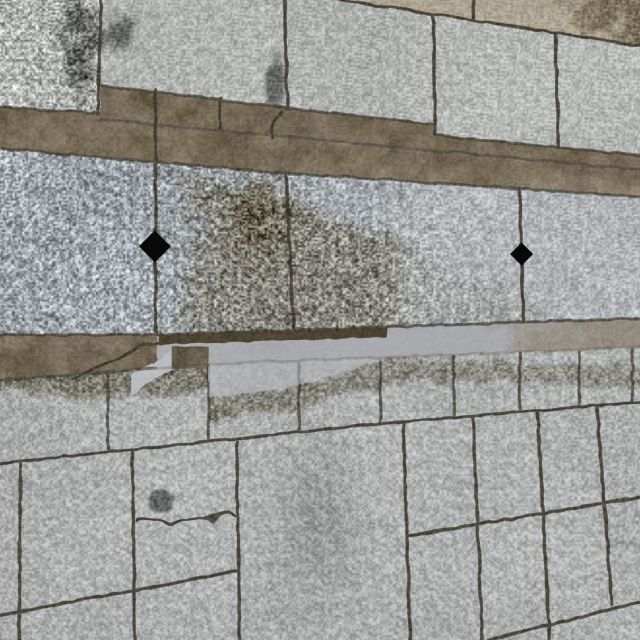
A WebGL 2 fragment shader for this texture:

```glsl
#version 300 es
precision highp float;
// Worn granite paving with brown gutter bands, damp patches and a shallow puddle.
uniform vec2 u_resolution;
out vec4 fragColor;

float hash(vec2 c) { return fract(sin(dot(c, vec2(127.1, 311.7))) * 43758.5); }

float noise(vec2 p) {
  vec2 i = floor(p), f = fract(p);
  f *= f * (3. - 2. * f);
  return mix(mix(hash(i), hash(i + vec2(1, 0)), f.x),
    mix(hash(i + vec2(0, 1)), hash(i + 1.), f.x), f.y);
}

// Layered noise, centred on zero
float cloudy(vec2 p) {
  float sum = -.5, amp = .5;
  for (int i = 0; i < 5; i++) { sum += amp * noise(p); p = p * 2.1 + 3.7; amp *= .5; }
  return sum;
}

vec2 wobble(vec2 p) { return vec2(noise(p), noise(p + 31.)) - .5; }

// Smooth coverage, positive inside
float fill(float d) { return smoothstep(-.8, .8, d * u_resolution.y); }

// Height at x of a line bent at its middle point
float bend(float x, vec3 u, vec3 v) {
  return x < u.y ? mix(v.x, v.y, (x - u.x) / (u.y - u.x)) : mix(v.y, v.z, (x - u.y) / (u.z - u.y));
}

float blob(vec2 p, float x, float y, float rx, float ry) {
  p = (p - vec2(x, y)) / vec2(rx, ry);
  return exp(-dot(p, p));
}

// Joints gathered as one coverage
float gap = 0.;
void seam(vec2 p, float ax, float ay, float bx, float by) {
  vec2 a = p - vec2(ax, ay), b = vec2(bx - ax, by - ay);
  gap = max(gap, fill(.0026 - length(a - b * clamp(dot(a, b) / dot(b, b), 0., 1.))));
}
void edge(float d, float strength) { gap = max(gap, strength * fill(.0023 - abs(d))); }

void main() {
  vec2 p = gl_FragCoord.xy / u_resolution, q = p + .003 * wobble(p * 80.);
  float x = q.x, y = q.y, cloud = cloudy(p * 7.), rough = cloudy(p * 32.);
  float grain = .65 * noise(p * 330.) + .5 * noise(p * 190.) - .575;

  // Edges between the courses
  float beigeLow = bend(x, vec3(.534, .677, 1), vec3(1, .978, .928));
  float topLow = x < .157 ? .833 - .065 * x : x < .679 ?
    bend(x, vec3(.163, .449, .677), vec3(.866, .831, .805)) : .857 - .1 * x;
  float midTop = bend(x, vec3(0, .449, 1), vec3(.768, .729, .693));
  float midLow = bend(x, vec3(0, .245, 1), vec3(.477, .477, .503));
  float smallTop = bend(x, vec3(0, .326, 1), vec3(.406, .431, .457));
  float smallLow = bend(x, vec3(0, .6, 1), vec3(.276, .339, .372));

  // Lower slabs and the damp course of small slabs
  vec3 col = vec3(.68, .69, .685) + .28 * grain + .08 * cloud;
  col -= .1 * blob(p, .5, .19, .06, .12);
  col -= .3 * smoothstep(.3, .6, blob(p, .253, .217, .02, .02) + .8 * rough);
  float inSmall = fill(y - smallLow) * fill(smallTop - y);
  float dampLine = min(bend(x, vec3(.326, .46, .6), vec3(.36, .378, .42)), .445 - .035 * x);
  float damp = smoothstep(.026, .012, abs(y - dampLine + .03 * rough)) * (1. - .4 * x);
  if (x < .326) damp = smoothstep(.05, .02, smallTop - y - .08 * cloud);
  col = mix(col, vec3(.46, .45, .4) + .5 * grain, .85 * damp * inSmall);

  // Lower gutter band, puddle, loose block and shaded ledge
  vec3 mud = vec3(.45, .41, .335) + .12 * grain + .25 * rough;
  vec3 water = vec3(.665, .67, .685) + .04 * (grain + cloud);
  vec3 gutter = mix(water, vec3(.57, .55, .5) + .1 * grain, smoothstep(.72, .92, x + .2 * rough));
  col = mix(col, mix(mud, gutter, fill(x - .245)), fill(y - smallTop));
  float pool = step(abs(x - .463), .137) * fill(y - dampLine - .018) * inSmall;
  col = mix(col, water + .03, .75 * pool);
  vec2 lobe = p - vec2(.25, .425);
  lobe.y -= .55 * lobe.x;
  col = mix(col, water + .06, fill(.017 - abs(lobe.y) + .02 * rough) * fill(.045 - abs(lobe.x)));
  vec2 block = vec2(.028, .017) - abs(q - vec2(.297, .441));
  col = mix(col, mud * .86, fill(min(block.x, block.y)));
  float ledge = fill(.008 - abs(midLow - y - .008)) * fill(.179 - abs(x - .426));
  col = mix(col, vec3(.3, .265, .2) + .1 * grain, ledge);

  // Middle course with its stained, wet area
  vec3 mid = mix(vec3(.62, .64, .66), vec3(.7, .715, .725), smoothstep(.2, .8, x));
  mid += mix(.58, .3, smoothstep(.3, .9, x)) * grain + .1 * cloud;
  float wetTop = bend(x, vec3(.3, .62, .83), vec3(.735, .63, .53));
  float wet = smoothstep(-.02, .02, wetTop - y + .09 * cloud + .05 * rough)
    * smoothstep(.25, .34, x + .15 * rough) * (1. - .7 * smoothstep(.59, .65, x));
  mid = mix(mid, vec3(.51, .5, .46) + .65 * grain, .85 * wet);
  mid -= vec3(.13, .15, .19) * blob(p, .405, .665, .05, .07);
  col = mix(col, mid, fill(y - midLow));

  // Upper gutter band, top course and beige corner
  col = mix(col, mud + .08 * x * smoothstep(.04, .01, y - midTop), fill(y - midTop));
  vec3 top = vec3(.7, .71, .7) + (x < .156 ? .6 : .28) * grain + .1 * cloud;
  float stain = blob(p, .125, .93, .035, .09) + blob(p, .19, .955, .025, .03)
    + blob(p, .43, .87, .016, .05);
  top -= .3 * smoothstep(.2, .9, stain * (1. + 2. * rough));
  col = mix(col, top, fill(y - topLow));
  vec3 beige = mix(vec3(.68, .64, .57), mud, smoothstep(.85, 1., x + .4 * rough));
  col = mix(col, beige + .2 * grain, fill(y - beigeLow));

  // Joints of the upper courses
  edge(y - beigeLow, 1.); edge(y - topLow, .8); edge(y - midTop, .75); edge(y - midLow, .8);
  edge(y - smallTop, x < .245 ? .7 : .25); edge(y - smallLow, 1.);
  edge(y - .828 + .093 * x, .5 * step(.156, x));
  seam(q, .158, 1., .153, .822);
  seam(q, .445, 1., .449, .832);
  seam(q, .677, .978, .68, .79);
  seam(q, .868, .948, .872, .77);
  seam(q, .74, 1., .74, .97);
  seam(q, .243, .86, .243, .48);
  seam(q, .447, .729, .459, .485);
  seam(q, .811, .705, .818, .497);

  // Narrowing joints of the small course
  float k = log(1. - (x - .169) / 1.57) / log(.9);
  edge(abs(k - round(k)) * .165 * pow(.9, k), (.85 - .5 * pool) * inSmall);

  // Joints of the lower slabs
  for (float i = 0.; i < 4.; i++) {
    float h = .63 + .113 * i - .004 * i * i;
    seam(q, h, .289 + .082 * h, h + .011 + .004 * i, i > 2. ? .055 : 0.);
    if (i < 3.) seam(q, .032 + .181 * i - .006 * i * i, .28 + .015 * i, .03 + .19 * i - .009 * i * i, 0.);
  }
  seam(q, 0., .039, .371, .108);
  seam(q, .636, .162, 1., .223);
  seam(q, .762, 0., 1., .059);

  // Ragged cracks
  q = p + .018 * wobble(p * 45.);
  seam(q, .215, .186, .365, .193);
  seam(q, .348, .84, .338, .795);
  seam(q, .432, .83, .42, .787);
  seam(q, .24, .468, .11, .408);
  col = mix(col, vec3(.25, .23, .19) + .15 * grain, .9 * gap);

  // Diamond drain holes, the right one smaller
  float side = step(.5, p.x);
  vec2 d = abs(p - vec2(.242 + .573 * side, .615 - .012 * side)) / (.025 - .007 * side);
  fragColor = vec4(mix(col, vec3(.035), fill((1. - d.x - d.y) * .017)), 1);
}
```
